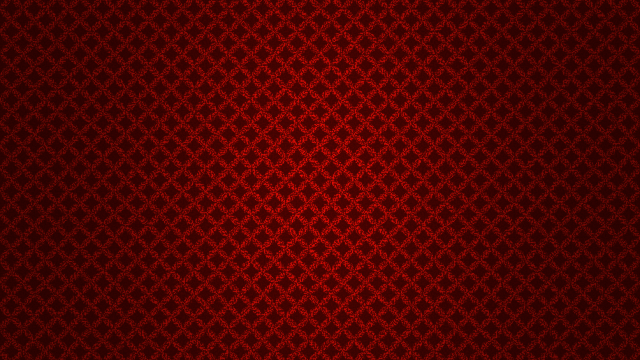
Write a WebGL 2 fragment shader that draws this pattern.

```glsl
#version 300 es
precision highp float;

uniform vec2 u_resolution;
out vec4 fragColor;

const float REPEATS_DOWN = 15.75;
const float GRAINS_PER_REPEAT = 13.0;
const float PI = 3.14159265;

const vec3 GROUND_DIM = vec3(0.165, 0.008, 0.002);
const vec3 GROUND_LIT = vec3(0.29, 0.012, 0.004);
const vec3 LEAF_DIM = vec3(0.35, 0.025, 0.012);
const vec3 LEAF_LIT = vec3(0.74, 0.040, 0.015);

vec2 hashGradient(vec2 cell) {
    vec3 h = fract(cell.xyx * vec3(0.1031, 0.1030, 0.0973));
    h += dot(h, h.yzx + 33.33);
    float angle = 2.0 * PI * fract((h.x + h.y) * h.z);
    return vec2(cos(angle), sin(angle));
}

float gradientNoise(vec2 p) {
    vec2 i = floor(p);
    vec2 f = p - i;
    vec2 u = f * f * f * (f * (f * 6.0 - 15.0) + 10.0);
    float a = dot(hashGradient(i), f);
    float b = dot(hashGradient(i + vec2(1, 0)), f - vec2(1, 0));
    float c = dot(hashGradient(i + vec2(0, 1)), f - vec2(0, 1));
    float d = dot(hashGradient(i + vec2(1, 1)), f - vec2(1, 1));
    return mix(mix(a, b, u.x), mix(c, d, u.x), u.y);
}

// Signed distance-like field of a leaf along a lattice edge
float leafField(float across, float along) {
    float halfWidth = 0.065 + 0.125 * sin(PI * fract(along));
    return abs(fract(across + 0.5) - 0.5) - halfWidth;
}

// Diagonal lattice of leaves, with nodes at integer coordinates
float latticeField(vec2 p) {
    return min(leafField(p.x, p.y), leafField(p.y, p.x));
}

float glow(vec2 p) {
    return exp(-dot(p * p, vec2(5.0, 2.3)));
}

void main() {
    vec2 p = (gl_FragCoord.xy - 0.5 * u_resolution) / u_resolution.y;
    vec2 tile = p * REPEATS_DOWN;
    float pixel = REPEATS_DOWN / u_resolution.y;

    // Fine foliage grain, lightly curled
    vec2 grainPos = tile * GRAINS_PER_REPEAT + 400.0;
    vec2 curl = vec2(gradientNoise(grainPos * 0.5), gradientNoise(grainPos * 0.5 + 71.3));
    float grain = gradientNoise(grainPos + 0.8 * curl);
    float fleck = gradientNoise(grainPos * 0.8 + 37.7);

    // Leafy bands around dark diamonds, one centred on the canvas
    vec2 lattice = vec2(tile.x + tile.y, tile.x - tile.y) + 0.5;
    float field = latticeField(lattice) + 0.08 * fleck;
    float edge = 0.03 + pixel;
    float leaf = 1.0 - smoothstep(-edge, edge, field);
    float strand = smoothstep(-0.35, 0.4, grain);
    float cover = leaf * (0.28 + 0.72 * strand);

    // Central light over ground and foliage
    float light = glow(p + vec2(0.01, 0.0));
    vec3 ground = mix(GROUND_DIM, GROUND_LIT, light) * (1.0 + 0.22 * grain);
    vec3 foliage = mix(LEAF_DIM, LEAF_LIT, light) * (1.0 + 0.4 * grain);
    fragColor = vec4(mix(ground, foliage, cover), 1.0);
}
```
